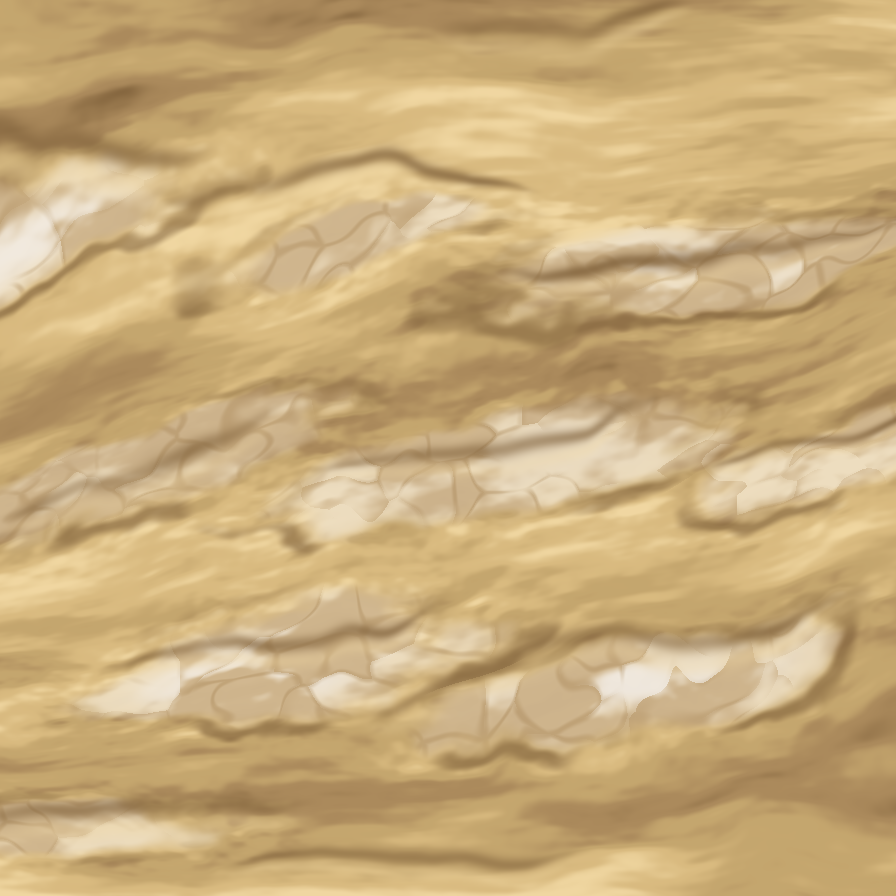
A Shadertoy shader for this texture:

```glsl
// Golden banded sandstone with tilted strata, pale pebbly lenses and dark veins.

const vec3 VEIN  = vec3(0.50, 0.38, 0.23);
const vec3 SHADE = vec3(0.67, 0.54, 0.36);
const vec3 OCHRE = vec3(0.77, 0.65, 0.43);
const vec3 GOLD  = vec3(0.85, 0.73, 0.50);
const vec3 CREAM = vec3(0.94, 0.84, 0.63);
const vec3 STONE = vec3(0.81, 0.71, 0.56);
const vec3 IVORY = vec3(0.93, 0.87, 0.76);
const vec3 CHALK = vec3(0.95, 0.93, 0.91);

const float TILT = 0.24;        // rise of the middle strata
const float WARP = 0.045;       // waviness of the strata
const int LENS_COUNT = 9;
const int VEIN_COUNT = 11;
const float VEIN_WIDTH = 0.009;
const vec2 PEBBLE_SCALE = vec2(15.0, 23.0);

float hash(vec2 p) {
    return fract(sin(dot(p, vec2(127.1, 311.7))) * 43758.5453);
}

float noise(vec2 p) {
    vec2 i = floor(p), f = fract(p);
    f = f * f * (3.0 - 2.0 * f);
    return mix(mix(hash(i), hash(i + vec2(1, 0)), f.x),
               mix(hash(i + vec2(0, 1)), hash(i + vec2(1, 1)), f.x), f.y);
}

float fbm(vec2 p) {
    float sum = 0.0, amp = 0.54;
    for (int i = 0; i < 3; i++) {
        sum += amp * noise(p);
        p = p * 2.03 + 17.3;
        amp *= 0.55;
    }
    return sum;
}

// Rounded cells: x is the gap to the next cell, y a random value per cell
vec2 pebbles(vec2 p) {
    vec2 cell = floor(p);
    float near = 9.0, next = 9.0, id = 0.0;
    for (int y = -1; y <= 1; y++)
    for (int x = -1; x <= 1; x++) {
        vec2 c = cell + vec2(x, y);
        float d = length(c + vec2(hash(c), hash(c + 31.7)) - p);
        if (d < near) { next = near; near = d; id = hash(c + 5.3); }
        else next = min(next, d);
    }
    return vec2(next - near, id);
}

// Bends the canvas so that the strata run along x
vec2 strata(vec2 uv) {
    float middle = smoothstep(0.0, 0.4, uv.y) * smoothstep(1.05, 0.6, uv.y);
    float wave = fbm(uv * vec2(2.6, 3.4) + 3.0) - 0.5;
    return vec2(uv.x, uv.y - (0.03 + TILT * middle) * (uv.x - 0.5) + WARP * 2.0 * wave);
}

vec3 goldRamp(float t) {
    vec3 col = mix(VEIN, SHADE, smoothstep(0.0, 0.27, t));
    col = mix(col, OCHRE, smoothstep(0.27, 0.44, t));
    col = mix(col, GOLD, smoothstep(0.46, 0.62, t));
    return mix(col, CREAM, smoothstep(0.62, 0.82, t));
}

void mainImage(out vec4 fragColor, in vec2 fragCoord) {
    vec2 uv = fragCoord / iResolution.y;
    vec2 q = strata(uv);

    // Nearest pale lens, with a ragged outline
    float ragged = 0.8 * (fbm(q * vec2(11.0, 19.0)) - 0.5);
    float reach = 9.0, whiteness = 0.0, side = 0.0;
    for (int i = 0; i < LENS_COUNT; i++) {
        float k = float(i);
        vec2 centre = vec2(fract(k * 0.618 + 0.08), 0.04 + 0.84 * (k + 0.5) / float(LENS_COUNT));
        vec2 size = vec2(mix(0.13, 0.28, hash(vec2(k, 1.0))), mix(0.035, 0.068, hash(vec2(k, 2.0))));
        vec2 d = (q - centre) / size;
        float r = length(d) + ragged;
        if (r < reach) { reach = r; whiteness = hash(vec2(k, 3.0)); side = d.y; }
    }
    float lens = 1.0 - smoothstep(0.72, 1.08, reach);
    float halo = 1.0 - smoothstep(0.9, 1.9, reach);

    // Golden bands, fine streaks and embossed grit near the lenses
    vec2 gritScale = vec2(20.0, 36.0);
    float grit = fbm(q * gritScale) - fbm((q + vec2(-0.006, 0.012)) * gritScale);
    float tone = 0.5 + 0.85 * (fbm(q * vec2(1.8, 11.0) + 7.0) - 0.5)
               + 0.55 * (fbm(q * vec2(6.0, 38.0) + 2.0) - 0.5)
               + grit * mix(0.12, 0.55, halo);
    vec3 col = goldRamp(tone);

    // Pebbly pale stone with chalky cores
    vec2 bend = vec2(noise(q * 24.0), noise(q * 24.0 + 50.0)) - 0.5;
    vec2 pebble = pebbles(q * PEBBLE_SCALE + bend * 0.9);
    float cloud = fbm(q * vec2(8.0, 17.0) + 20.0);
    float pale = cloud + 0.3 * (pebble.y - 0.5) + 0.45 * grit;
    vec3 stone = mix(STONE, IVORY, smoothstep(0.4, 0.72, pale));
    float core = (1.0 - smoothstep(0.2, 0.75, reach)) * smoothstep(0.35, 0.85, whiteness);
    stone = mix(stone, CHALK, core * smoothstep(0.4, 0.65, pale));
    float rim = 1.0 - smoothstep(0.02, 0.2, pebble.x);
    stone = mix(stone, SHADE, 0.45 * rim * smoothstep(0.65, 0.4, cloud));
    col = mix(col, stone, lens * 0.92);

    // Broken shadow along the lens borders, stronger underneath
    float border = smoothstep(0.9, 1.08, reach) * smoothstep(1.32, 1.12, reach);
    float broken = smoothstep(0.42, 0.65, noise(q * vec2(7.0, 10.0) + 9.0));
    col = mix(col, VEIN, border * broken * mix(0.6, 0.3, smoothstep(-0.5, 0.5, side)));

    // Tapered dark veins, each with a light lower lip
    for (int i = 0; i < VEIN_COUNT; i++) {
        float k = float(i);
        float along = (q.x - fract(k * 0.618 + 0.45)) / mix(0.14, 0.34, hash(vec2(k, 4.0)));
        float taper = max(1.0 - along * along, 0.0);
        float path = (k + 0.3 + 0.4 * hash(vec2(k, 5.0))) / float(VEIN_COUNT)
                   + 0.07 * (noise(vec2(q.x * 5.0, k * 7.0)) - 0.5)
                   + 0.014 * (noise(vec2(q.x * 23.0, k * 9.0)) - 0.5);
        float width = VEIN_WIDTH * mix(0.6, 1.5, hash(vec2(k, 6.0))) * (0.4 + 0.6 * taper);
        float d = (q.y - path) / width;
        float strength = smoothstep(0.0, 0.6, taper) * mix(0.45, 1.0, noise(q * vec2(14.0, 9.0)));
        col = mix(col, CREAM, 0.4 * strength * exp(-(d + 2.2) * (d + 2.2)));
        col = mix(col, VEIN, 0.8 * strength * exp(-d * d));
    }

    fragColor = vec4(col, 1.0);
}
```
